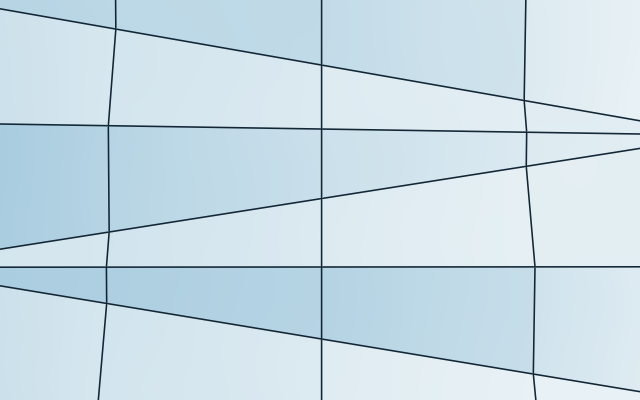
Reproduce this texture procedurally as a Shadertoy shader.

```glsl
// A pale glass facade: five slanted seams and three upright joints cut it
// into panels. Each panel gets a horizontal tone ramp plus a faint sky haze
// of layered sines; seams and joints are drawn as thin antialiased lines.

const float WIDTH = 1.6;          // canvas width in units of its height
const float MIDDLE_JOINT = 0.804;
const float LINE_HALF_WIDTH = 0.0020;

const vec3 GLASS_DEEP = vec3(0.66, 0.80, 0.875);
const vec3 GLASS_PALE = vec3(0.91, 0.945, 0.96);
const vec3 SEAM_COLOR = vec3(0.07, 0.15, 0.21);

// Seam heights at the left and right sides, with the canvas top and bottom.
const vec2 SEAMS[7] = vec2[7](
    vec2(1.0, 1.0), vec2(0.978, 0.698), vec2(0.690, 0.665),
    vec2(0.377, 0.629), vec2(0.332, 0.333), vec2(0.2855, 0.0208),
    vec2(0.0, 0.0));

// The outer joints bend where they cross each seam.
const float LEFT_JOINT[7] = float[7](
    0.289, 0.2896, 0.2708, 0.2729, 0.266, 0.2667, 0.2458);
const float RIGHT_JOINT[7] = float[7](
    1.3146, 1.3104, 1.3167, 1.3156, 1.3375, 1.3333, 1.3396);

// Panel tones at their left and right edges: one row of four per band.
const vec4 TONE_START[6] = vec4[6](
    vec4(0.20, 0.32, 0.42, 0.84), vec4(0.56, 0.68, 0.84, 0.88),
    vec4(0.02, 0.22, 0.56, 0.82), vec4(0.68, 0.64, 0.84, 0.92),
    vec4(0.02, 0.08, 0.20, 0.62), vec4(0.54, 0.64, 0.86, 0.98));
const vec4 TONE_END[6] = vec4[6](
    vec4(0.30, 0.38, 0.64, 1.00), vec4(0.74, 0.80, 0.92, 0.88),
    vec4(0.20, 0.54, 0.80, 0.88), vec4(0.72, 0.82, 0.96, 0.92),
    vec4(0.08, 0.22, 0.48, 0.84), vec4(0.70, 0.82, 0.98, 1.00));

float seamHeight(vec2 ends, float x) {
    return mix(ends.x, ends.y, x / WIDTH);
}

float seamDistance(vec2 p, vec2 ends) {
    float slope = (ends.y - ends.x) / WIDTH;
    return abs(p.y - seamHeight(ends, p.x)) / sqrt(1.0 + slope * slope);
}

// Position of a joint at height y, between its knots on two seams.
float jointX(float y, float upperX, float lowerX, vec2 upper, vec2 lower) {
    float top = seamHeight(upper, upperX);
    float bottom = seamHeight(lower, lowerX);
    return mix(lowerX, upperX, (y - bottom) / (top - bottom));
}

float lineCoverage(float dist, float halfWidth, float pixel) {
    return clamp((halfWidth - dist) / pixel + 0.5, 0.0, 1.0);
}

// Slow, soft variation from layered sines.
float haze(vec2 p) {
    float sum = 0.0;
    float amplitude = 0.5;
    for (int i = 0; i < 3; i++) {
        sum += amplitude * sin(p.x + 1.7 * sin(p.y)) * cos(p.y - 0.6 * p.x);
        p = mat2(1.5, 1.1, -1.1, 1.5) * p + 2.3;
        amplitude *= 0.5;
    }
    return sum;
}

void mainImage(out vec4 fragColor, in vec2 fragCoord) {
    vec2 p = fragCoord / iResolution.xy * vec2(WIDTH, 1.0);
    float pixel = 1.0 / iResolution.y;

    // Band index and nearest seam
    int band = 0;
    float lineDist = 1.0;
    for (int i = 1; i < 6; i++) {
        if (p.y < seamHeight(SEAMS[i], p.x)) band++;
        lineDist = min(lineDist, seamDistance(p, SEAMS[i]));
    }

    // Joints in this band
    vec2 upper = SEAMS[band];
    vec2 lower = SEAMS[band + 1];
    float leftX = jointX(p.y, LEFT_JOINT[band], LEFT_JOINT[band + 1], upper, lower);
    float rightX = jointX(p.y, RIGHT_JOINT[band], RIGHT_JOINT[band + 1], upper, lower);
    float edges[5] = float[5](0.0, leftX, MIDDLE_JOINT, rightX, WIDTH);
    int column = 0;
    for (int i = 1; i < 4; i++) {
        if (p.x > edges[i]) column++;
        lineDist = min(lineDist, abs(p.x - edges[i]));
    }

    // Glass tone
    float across = (p.x - edges[column]) / (edges[column + 1] - edges[column]);
    float tone = mix(TONE_START[band][column], TONE_END[band][column], across);
    tone += 0.035 * haze(p * 4.0);
    vec3 color = mix(GLASS_DEEP, GLASS_PALE, tone);

    // Dark seams
    color = mix(color, SEAM_COLOR, lineCoverage(lineDist, LINE_HALF_WIDTH, pixel));
    fragColor = vec4(color, 1.0);
}
```
